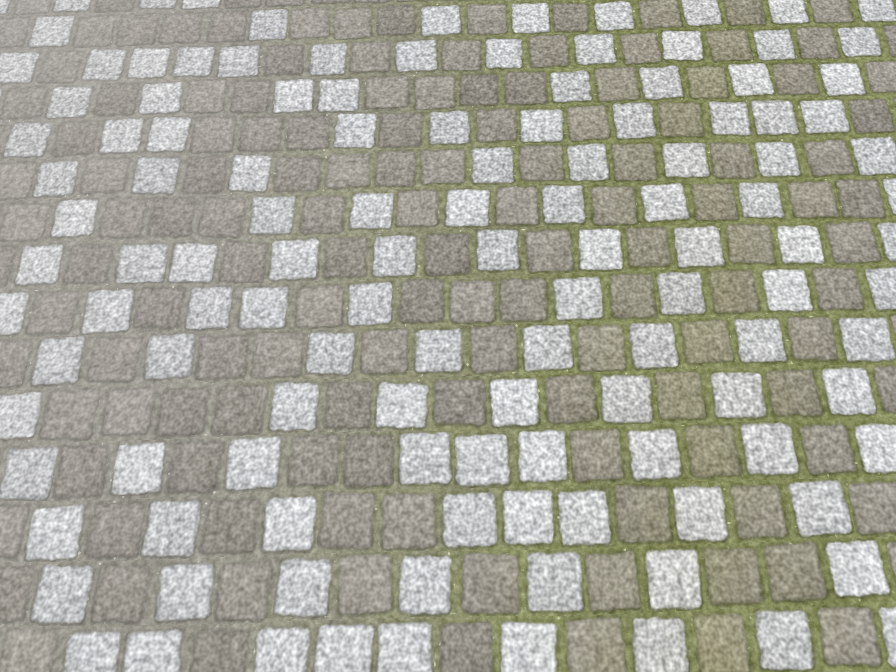
A Shadertoy shader for this texture:

```glsl
// Worn cobblestone paving in perspective: pale and dark granite setts with mossy joints.
#define ROW_PITCH 0.1075     // depth of the nearest row, in canvas heights
#define COLUMN_PITCH 0.095   // width of the nearest sett, in canvas heights
#define PERSPECTIVE 0.33     // shrinkage from bottom to top
#define ROW_TILT 0.03        // rise of the rows towards the right
#define HALF_SETT 0.425      // half size of a sett within its cell
#define CORNER 0.075         // corner radius within the cell
#define EDGE_WEAR 0.035      // roughness of the outline
#define PALE_SHARE 0.47      // fraction of pale setts
#define GRAIN 0.23           // contrast of the granite speckle

const vec3 PALE_STONE = vec3(0.785, 0.79, 0.795);
const vec3 DARK_STONE = vec3(0.585, 0.565, 0.53);
const vec3 MOSSY_STONE = vec3(0.59, 0.585, 0.43);
const vec3 DRY_JOINT = vec3(0.59, 0.58, 0.535);
const vec3 MOSS_JOINT = vec3(0.53, 0.55, 0.37);
const vec3 HAZE = vec3(0.74, 0.73, 0.725);

float hash(vec2 p) {
    vec3 q = fract(p.xyx * vec3(0.1031, 0.1030, 0.0973));
    q += dot(q, q.yzx + 33.33);
    return fract((q.x + q.y) * q.z);
}

vec2 gradient(vec2 cell) {
    float angle = 6.2832 * hash(cell);
    return vec2(cos(angle), sin(angle));
}

// Gradient noise, roughly -0.7 to 0.7
float noise(vec2 p) {
    vec2 i = floor(p), f = p - i;
    vec2 s = f * f * f * (f * (f * 6.0 - 15.0) + 10.0);
    vec2 e = vec2(1.0, 0.0);
    float low = mix(dot(gradient(i), f), dot(gradient(i + e), f - e), s.x);
    float high = mix(dot(gradient(i + e.yx), f - e.yx), dot(gradient(i + 1.0), f - 1.0), s.x);
    return mix(low, high, s.y);
}

float fbm(vec2 p) {
    float sum = 0.0, amplitude = 1.0;
    for (int i = 0; i < 3; i++) {
        sum += amplitude * noise(p);
        p = p * 2.1 + 17.3;
        amplitude *= 0.55;
    }
    return sum;
}

float roundedBox(vec2 p, vec2 halfSize, float radius) {
    vec2 q = abs(p) - halfSize + radius;
    return length(max(q, 0.0)) + min(max(q.x, q.y), 0.0) - radius;
}

void mainImage(out vec4 fragColor, in vec2 fragCoord) {
    vec2 uv = fragCoord / iResolution.xy;
    float aspect = iResolution.x / iResolution.y;
    vec2 p = vec2((uv.x - 0.5) * aspect, uv.y);

    // Ground plane measured in sett cells
    float y = p.y - ROW_TILT * p.x;
    float scale = 1.0 - PERSPECTIVE * y;
    vec2 ground = vec2(p.x / (COLUMN_PITCH * scale), y / (ROW_PITCH * scale) + 0.21);
    ground.y += 0.08 * noise(vec2(ground.x * 0.22, ground.y * 0.3));
    float row = floor(ground.y);
    ground.x += 0.5 * row + 0.5 * hash(vec2(row + 40.0, 7.0));
    ground.x += 0.12 * noise(vec2(ground.x * 0.45, row * 3.7));
    vec2 id = vec2(floor(ground.x), row) + 60.0;

    // Sett outline with small shifts, turns and chipped edges
    vec2 jitter = vec2(hash(id + 3.1), hash(id + 8.7)) - 0.5;
    vec2 local = fract(ground) - 0.5 - 0.06 * jitter;
    float turn = 0.1 * (hash(id + 15.3) - 0.5);
    local += turn * vec2(-local.y, local.x);
    vec2 halfSize = HALF_SETT + 0.035 * (vec2(hash(id + 21.9), hash(id + 27.4)) - 0.5);
    float dist = roundedBox(local, halfSize, CORNER);
    dist += EDGE_WEAR * fbm(ground * 4.5);
    float blur = max(0.025, 1.0 / (iResolution.y * COLUMN_PITCH * scale));
    float stone = 1.0 - smoothstep(-blur, blur, dist);

    // Pale and dark setts alternate, with irregular doubles
    float phase = id.x * 0.47 + hash(vec2(row + 11.0, 2.0)) + 0.3 * (hash(id + 33.0) - 0.5);
    float pale = step(fract(phase), PALE_SHARE);

    // Moss grows mainly in a band right of the middle
    float patches = fbm(p * 5.0 + 4.0);
    float jointMoss = smoothstep(0.2, 0.72, uv.x + 0.14 * patches);
    float bandOffset = (uv.x - 0.77 + 0.06 * patches) / 0.12;
    float band = exp(-bandOffset * bandOffset) * (1.0 - 0.45 * uv.y);
    float haze = smoothstep(0.65, 0.0, uv.x) * (0.15 + 0.4 * uv.y);

    // Granite: coarse and fine speckle, tone per sett, bevelled rim
    float speckle = noise(ground * 9.0 + 5.0) + 0.9 * noise(ground * 17.0 + 31.0);
    vec3 stoneColor = mix(DARK_STONE, PALE_STONE, pale);
    stoneColor += 0.08 * (hash(id + 45.0) - 0.5) + 0.06 * fbm(ground * 2.5);
    float stoneMoss = band * mix(0.85, 0.15, pale) * (0.45 + 0.55 * hash(id + 52.0));
    stoneColor = mix(stoneColor, MOSSY_STONE, stoneMoss);
    stoneColor += GRAIN * speckle * mix(0.65, 1.0, pale);
    stoneColor += 0.035 * smoothstep(-0.4, 0.4, local.y);
    stoneColor *= 1.0 - 0.12 * smoothstep(-0.07, 0.0, dist);

    // Joints: grit, moss tufts, crumbs and contact shade below each sett
    vec3 jointColor = mix(DRY_JOINT, MOSS_JOINT, jointMoss);
    jointColor += 0.15 * fbm(ground * 8.0) + 0.05 * patches;
    float contact = 1.0 - smoothstep(0.0, 0.07, dist);
    jointColor *= 1.0 - contact * mix(0.1, 0.24, smoothstep(0.1, -0.4, local.y));
    jointColor += 0.22 * smoothstep(0.42, 0.6, noise(ground * 11.0 + 70.0));

    vec3 color = mix(jointColor, stoneColor, stone);
    color = mix(color, HAZE, haze * mix(0.8, 0.5, pale * stone));
    fragColor = vec4(clamp(color, 0.0, 1.0), 1.0);
}
```
